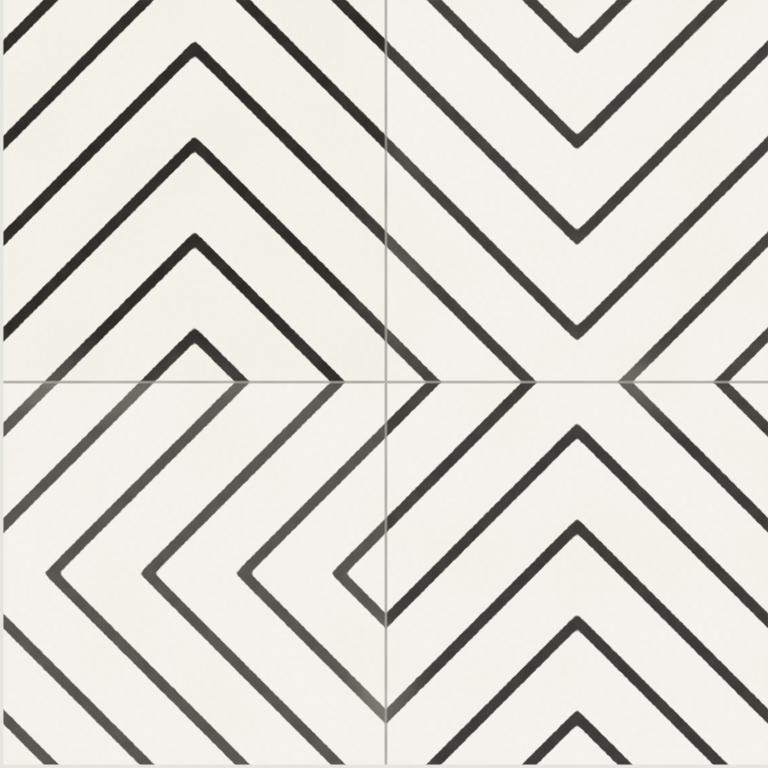
Reproduce this pattern procedurally as a Shadertoy shader.

```glsl
// Two by two cement tiles of dark mitred chevrons, each tile turned its own way, with thin grey joints.

const vec2  ORIGIN      = vec2(0.0045);  // lower left corner of the first tile
const float TILE_SIZE   = 0.498;         // tile side, in canvas units
const float BANDS       = 4.0;           // chevrons per tile
const float LINE_WIDTH  = 0.0275;        // in tile units, as are the values below
const float TIP_ROUND   = 0.005;
const float EDGE_JITTER = 0.0016;
const float EDGE_SOFT   = 0.003;
const float JOINT_WIDTH = 0.0065;
const float FADE_REACH  = 0.16;          // how far the ink pales from a joint
const float FADE_AMOUNT = 0.15;
const float INK_MOTTLE  = 0.035;

const vec3 CREAM       = vec3(0.952, 0.942, 0.905);
const vec3 CHALK       = vec3(0.957, 0.950, 0.930);
const vec3 JOINT_COLOR = vec3(0.64, 0.64, 0.61);
const vec3 RIM_COLOR   = vec3(0.90, 0.90, 0.88);
const vec3 INK_TINT    = vec3(1.0, 0.985, 0.92);

// Ink brightness: lower left, lower right, upper left, upper right
const float INK_TONE[4] = float[4](0.345, 0.245, 0.185, 0.265);

vec2 hashGradient(vec2 cell) {
    vec3 h = fract(vec3(cell.xyx) * vec3(0.1031, 0.1030, 0.0973));
    h += dot(h, h.yzx + 33.33);
    float angle = 6.2832 * fract((h.x + h.y) * h.z);
    return vec2(cos(angle), sin(angle));
}

float gradientNoise(vec2 p) {
    vec2 i = floor(p), f = p - i;
    vec2 u = f * f * f * (f * (f * 6.0 - 15.0) + 10.0);
    vec2 e = vec2(0.0, 1.0);
    float a = dot(hashGradient(i), f);
    float b = dot(hashGradient(i + e.yx), f - e.yx);
    float c = dot(hashGradient(i + e.xy), f - e.xy);
    float d = dot(hashGradient(i + e.yy), f - e.yy);
    return mix(mix(a, b, u.x), mix(c, d, u.x), u.y);
}

// Opposite corners point up; the lower left points left, the upper right down
vec2 facing(vec2 tile) {
    if (tile.x != tile.y) return vec2(0.0, 1.0);
    return tile.x < 0.5 ? vec2(-1.0, 0.0) : vec2(0.0, -1.0);
}

// Distance to the nearest chevron centre line; q is centred on the tile
float chevronDistance(vec2 q, vec2 dir) {
    float along = dot(q, dir);
    float across = dot(q, vec2(-dir.y, dir.x));
    float level = along + sqrt(across * across + TIP_ROUND * TIP_ROUND);
    return abs(fract(level * BANDS) - 0.5) / BANDS * inversesqrt(2.0);
}

float stroke(float dist, float width, float soft) {
    return 1.0 - smoothstep(-soft, soft, dist - 0.5 * width);
}

void mainImage(out vec4 fragColor, in vec2 fragCoord) {
    vec2 p = (fragCoord / iResolution.xy - ORIGIN) / TILE_SIZE;
    float pixel = 1.0 / (TILE_SIZE * min(iResolution.x, iResolution.y));
    float soft = max(EDGE_SOFT, 0.75 * pixel);
    vec2 tile = clamp(floor(p), 0.0, 1.0);

    // Glazed ground with faint warm clouds
    float cloud = gradientNoise(p * 4.0 + 7.3);
    float warmth = (tile.x < 0.5 && tile.y > 0.5 ? 0.75 : 0.2) + 0.8 * cloud;
    vec3 color = mix(CHALK, CREAM, clamp(warmth, 0.0, 1.0));
    color += 0.008 * gradientNoise(p * 70.0);

    // Chevron ink, paler in patches beside the inner joints
    vec2 jointAxes = abs(p - 1.0);
    float jointDist = min(jointAxes.x, jointAxes.y);
    float patchy = smoothstep(-0.3, 0.35, gradientNoise(p * 3.5 + 2.1));
    float fade = (1.0 - smoothstep(0.0, FADE_REACH, jointDist)) * patchy;
    float tone = INK_TONE[int(tile.x + 2.0 * tile.y)];
    tone += FADE_AMOUNT * fade + INK_MOTTLE * gradientNoise(p * 28.0);
    float dist = chevronDistance(p - tile - 0.5, facing(tile));
    dist += EDGE_JITTER * gradientNoise(p * 95.0);
    color = mix(color, tone * INK_TINT, stroke(dist, LINE_WIDTH, soft));

    // Inner joints, slightly uneven
    float jointMask = stroke(jointDist, JOINT_WIDTH, soft);
    color = mix(color, JOINT_COLOR, jointMask * (0.85 + 0.2 * gradientNoise(p * 9.0)));

    // Pale outer rim
    vec2 inside = min(p, 2.0 - p);
    float rim = 1.0 - smoothstep(-soft, soft, min(inside.x, inside.y));
    color = mix(color, RIM_COLOR, rim);

    fragColor = vec4(color, 1.0);
}
```
